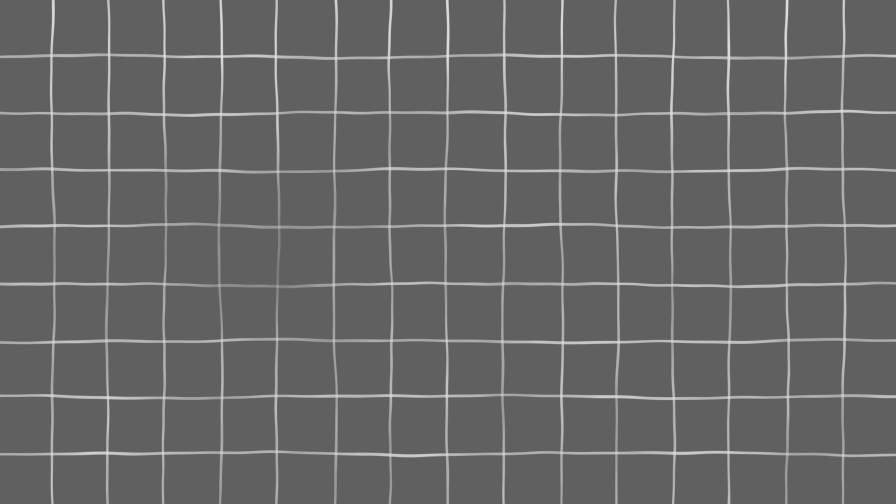
Write a WebGL 2 fragment shader that draws this pattern.

```glsl
#version 300 es
precision highp float;
// Hand-drawn chalk grid: wavering pale lines, unevenly worn, on flat grey.

uniform vec2 u_resolution;
out vec4 fragColor;

// Lengths are in canvas heights.
const vec3 GROUND = vec3(0.378, 0.378, 0.378);
const vec3 CHALK = vec3(0.89, 0.88, 0.88);
const float SPACING = 0.112;
const vec2 FIRST_LINE = vec2(0.1045, 0.1019);   // first column x, first row y
const vec2 LINE_COUNT = vec2(15.0, 8.0);        // columns, rows
const vec2 HALF_WIDTH = vec2(0.0024, 0.0027);   // columns, rows
const float WIDTH_VARIATION = 0.14;
const float OFFSET = 0.0028;                    // random shift of a whole line
const float WAVER = 0.0042;                     // wander along a line
const float EDGE_SOFTNESS = 0.75;               // in pixels
const vec2 OPACITY = vec2(0.60, 0.68);          // columns, rows
const float OPACITY_VARIATION = 0.17;
const float TOP_BOOST = 0.22;                   // columns are stronger at the top
const vec2 WORN_CENTER = vec2(0.52, 0.46);
const vec2 WORN_RADIUS = vec2(0.28, 0.20);
const float WORN_FADE = 0.38;

float hash(float n) {
    return fract(sin(n * 12.9898) * 4375.85);
}

// Smooth irregular wave in about -1..1, different for each seed.
float layeredWave(float t, float seed) {
    float sum = 0.0;
    float amplitude = 0.55;
    float frequency = 7.0;
    for (int i = 0; i < 4; i++) {
        float key = seed + 7.3 * float(i);
        float rate = frequency * (0.75 + 0.5 * hash(key));
        sum += amplitude * sin(t * rate + 6.2832 * hash(key + 3.1));
        amplitude *= 0.55;
        frequency *= 2.1;
    }
    return sum;
}

// Coverage of the nearest line; t runs along it, x across it.
float chalkLine(float x, float t, float first, float count,
                float halfWidth, float opacity, float seedBase) {
    float index = clamp(round((x - first) / SPACING), 0.0, count - 1.0);
    float seed = seedBase + index * 1.37;
    float center = first + index * SPACING
                 + OFFSET * (2.0 * hash(seed) - 1.0)
                 + WAVER * layeredWave(t, seed + 11.0);
    float radius = halfWidth
                 * (1.0 + WIDTH_VARIATION * layeredWave(t * 2.0, seed + 23.0));
    float soft = EDGE_SOFTNESS / u_resolution.y;
    float shape = 1.0 - smoothstep(-soft, soft, abs(x - center) - radius);
    float strength = opacity
                   + OPACITY_VARIATION * layeredWave(t * 1.3, seed + 37.0);
    return shape * clamp(strength, 0.2, 0.95);
}

void main() {
    vec2 p = gl_FragCoord.xy / u_resolution.y;

    // Wear: one broad faded area, and stronger columns near the top
    vec2 fromWorn = (p - WORN_CENTER) / WORN_RADIUS;
    float wear = 1.0 - WORN_FADE * exp(-dot(fromWorn, fromWorn));
    float columnOpacity = OPACITY.x + TOP_BOOST * smoothstep(0.6, 0.95, p.y);

    // Columns and rows
    float column = chalkLine(p.x, p.y, FIRST_LINE.x, LINE_COUNT.x,
                             HALF_WIDTH.x, columnOpacity * wear, 2.0);
    float row = chalkLine(p.y, p.x, FIRST_LINE.y, LINE_COUNT.y,
                          HALF_WIDTH.y, OPACITY.y * wear, 61.0);

    // Strokes build up where they cross
    float chalk = 1.0 - (1.0 - column) * (1.0 - row);
    fragColor = vec4(mix(GROUND, CHALK, chalk), 1.0);
}
```
